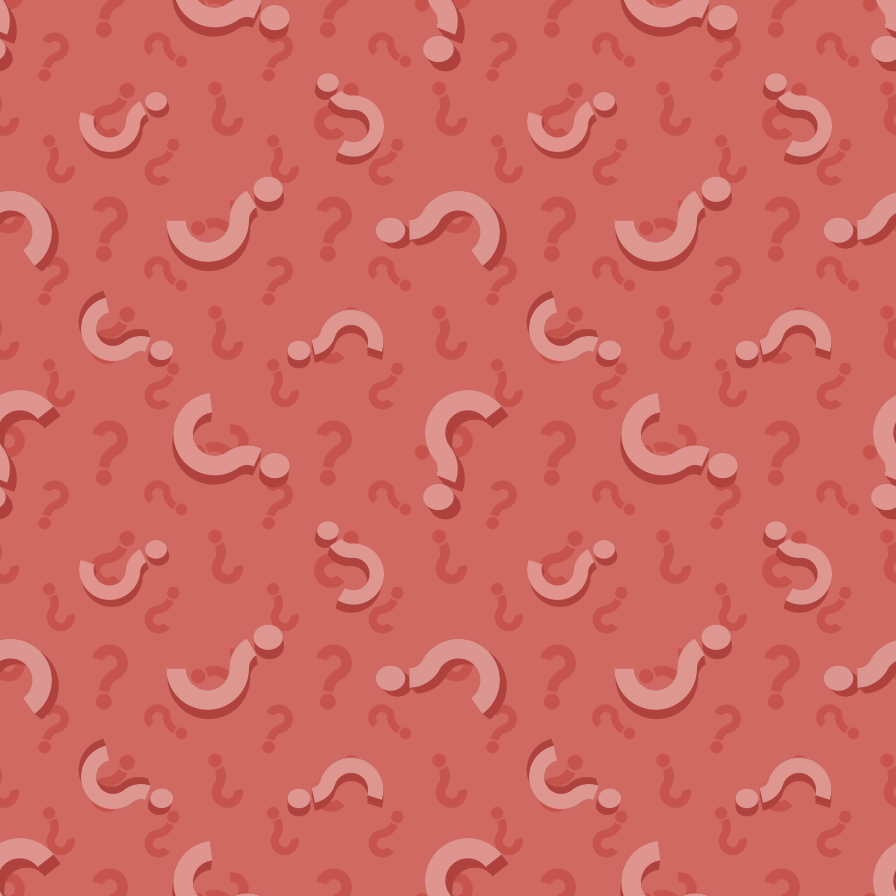
Reproduce this pattern procedurally as a WebGL 2 fragment shader.

```glsl
#version 300 es
precision highp float;
// Coral wrapping-paper pattern of tumbling question marks. Small flat marks sit on a
// half-tile lattice; mirrored, extruded marks lie above. Each mark is two joined arcs
// and a dot, drawn as distance functions on wrapped coordinates so the sheet tiles.

#define REPEATS 2.0
#define TILE 384.0
#define FLAT_WIDTH 0.42
#define FLAT_DOT 0.62
#define RAISED_WIDTH 0.31
#define RAISED_DOT 0.44
#define GROUND vec3(0.81, 0.41, 0.38)
#define FLAT_RED vec3(0.78, 0.33, 0.30)
#define SIDE_RED vec3(0.69, 0.26, 0.24)
#define TOP_PALE vec3(0.86, 0.59, 0.57)
#define TOP_WARM vec3(0.89, 0.58, 0.55)

uniform vec2 u_resolution;
out vec4 outColor;

const float PI = 3.14159;
const int COUNT = 8;
const int SWEEP_STEPS = 6;

// Centre x, centre y, turn in degrees, bowl radius; lattice period is TILE / 2
const vec4 FLAT_MARKS[COUNT] = vec4[COUNT](
    vec4(94, 8, 117, 11), vec4(3, 89, -33, 9.5),
    vec4(47, 152, 106, 8.5), vec4(135, 153, -178, 8),
    vec4(136, 45, -83, 8.5), vec4(52, 47, -32, 8.5),
    vec4(92, 87, -86, 10.5), vec4(7, 6, 54, 10));

// Same layout for the raised marks; period is TILE
const vec4 RAISED_MARKS[COUNT] = vec4[COUNT](
    vec4(178, 195, 0, 27), vec4(9, 185, 151, 27),
    vec4(184, 12, -55, 27), vec4(17, 13, -142, 28),
    vec4(94, 280, -4, 20), vec4(303, 276, 93, 20),
    vec4(97, 102, -51, 21), vec4(301, 91, 162, 21));

// Extrusion x, extrusion y, extra bowl angle in radians
const vec3 RAISED_DEPTH[COUNT] = vec3[COUNT](
    vec3(1, -8, 0), vec3(6, -5, 0.45), vec3(-1, -8, 0.5), vec3(6, -8, 0),
    vec3(2, -6, 0.25), vec3(-2, -7, 0.6), vec3(-2, 6, 0.45), vec3(0, -7, 0));

float hash(float n) { return fract(sin(n * 12.9898) * 43758.5453); }

mat2 turn(float a) {
    float c = cos(a), s = sin(a);
    return mat2(c, s, -s, c);
}

vec2 wrapAround(vec2 p, float period) { return mod(p + 0.5 * period, period) - 0.5 * period; }

// Square-ended arc centred on angle "middle", spanning "reach" to each side
float arc(vec2 p, float radius, float halfWidth, float middle, float reach) {
    p = turn(0.5 * PI - middle) * p;
    p.x = abs(p.x);
    p = turn(reach) * p;
    float band = abs(length(p) - radius) - halfWidth;
    float cap = length(vec2(p.x, max(0.0, abs(radius - p.y) - halfWidth))) * sign(p.x);
    return max(band, cap);
}

// Unit bowl followed by a counter-curved tail
float hook(vec2 p, float tail, float lead, float halfWidth) {
    float bowl = arc(p, 1.0, halfWidth, 1.5 * PI - 0.5 * lead, 0.5 * PI + 0.5 * lead);
    float stem = arc(p - vec2(1.0 + tail, 0.0), tail, halfWidth, radians(154.0), radians(34.0));
    return min(bowl, stem);
}

// Dot position beyond the end of the tail
vec2 dotCentre(float tail, float gap) {
    return vec2(1.0 + 0.5 * tail, 0.866 * tail) + gap * vec2(0.866, 0.5);
}

float flatMark(vec2 p, vec4 mark) {
    p = turn(-radians(mark.z)) * wrapAround(p - mark.xy, 0.5 * TILE) / mark.w;
    p.x = -p.x;
    float spot = length(p - dotCentre(1.6, 0.8)) - FLAT_DOT;
    return min(hook(p, 1.6, 0.8, FLAT_WIDTH), spot) * mark.w;
}

// The hook and the dot may be shifted separately along the extrusion
float raisedMark(vec2 p, vec4 mark, float lead, vec2 hookShift, vec2 dotShift) {
    float angle = radians(mark.z);
    vec2 q = turn(-angle) * (p - hookShift) / mark.w;
    vec2 d = (p - dotShift) / mark.w - turn(angle) * dotCentre(0.8, 0.6);
    float spot = length(d * vec2(0.94, 1.1)) - RAISED_DOT;
    return min(hook(q, 0.8, lead, RAISED_WIDTH), spot) * mark.w;
}

void main() {
    vec2 p = gl_FragCoord.xy / u_resolution * REPEATS * TILE;
    float pixel = REPEATS * TILE / min(u_resolution.x, u_resolution.y);

    // Flat marks
    float flatDist = TILE;
    for (int i = 0; i < COUNT; i++) flatDist = min(flatDist, flatMark(p, FLAT_MARKS[i]));
    vec3 color = mix(GROUND, FLAT_RED, clamp(0.5 - flatDist / pixel, 0.0, 1.0));

    // Raised marks: swept sides, then the pale face
    for (int i = 0; i < COUNT; i++) {
        vec4 mark = RAISED_MARKS[i];
        vec3 depth = RAISED_DEPTH[i];
        vec2 q = wrapAround(p - mark.xy, TILE);
        float face = raisedMark(q, mark, depth.z, vec2(0.0), vec2(0.0));
        float side = face;
        for (int k = 1; k <= SWEEP_STEPS; k++) {
            vec2 shift = depth.xy * float(k) / float(SWEEP_STEPS);
            side = min(side, raisedMark(q, mark, depth.z, shift, vec2(shift.x, -abs(shift.y))));
        }
        vec3 faceColor = mix(TOP_PALE, TOP_WARM, hash(float(i) + 1.0));
        color = mix(color, SIDE_RED, clamp(0.5 - side / pixel, 0.0, 1.0));
        color = mix(color, faceColor, clamp(0.5 - face / pixel, 0.0, 1.0));
    }
    outColor = vec4(color, 1.0);
}
```
